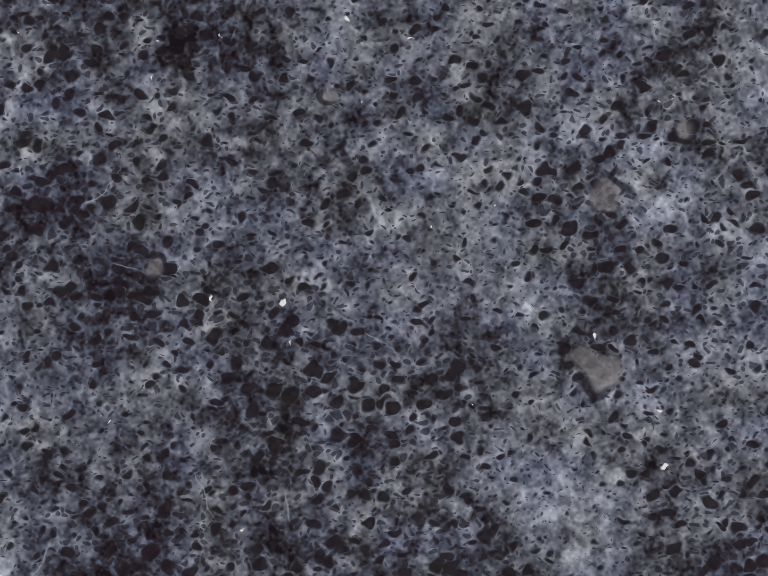
Write a Shadertoy shader that draws this texture.

```glsl
// Polished blue-grey stone: layered value noise gives the clouds and grain,
// jittered cells give dark mineral pits and rare white flecks, and hashed
// segments and blobs give the veins, pale bands and inclusions.

const float STONE_TONE = 0.368;
const float PIT_TONE = 0.125;
const float FLECK_TONE = 0.85;
const float VEIN_TONE = 0.60;
const vec3 SHADOW_TINT = vec3(0.012, -0.008, 0.010);
const vec3 STONE_TINT = vec3(-0.016, -0.008, 0.036);
const vec3 WARM_TINT = vec3(0.012, -0.004, 0.004);
const float COARSE_PITS = 34.0;   // cells per canvas height
const float FINE_PITS = 74.0;
const float FLECK_CELLS = 9.0;
const int VEINS = 11;
const int BANDS = 6;
const int INCLUSIONS = 5;

// Integer hash giving two values from 0 to 1
vec2 hash2(vec2 cell) {
    uvec2 v = uvec2(ivec2(cell) + 4096);
    v = v * 1664525u + 1013904223u;
    v.x += v.y * 1664525u;
    v.y += v.x * 1664525u;
    v ^= v >> 16u;
    v.x += v.y * 1664525u;
    v.y += v.x * 1664525u;
    v ^= v >> 16u;
    return vec2(v & 65535u) / 65535.0;
}

mat2 rotation(float a) {
    return mat2(cos(a), sin(a), -sin(a), cos(a));
}

// Value noise centred on zero
float noise(vec2 p) {
    vec2 i = floor(p), f = fract(p);
    f = f * f * (3.0 - 2.0 * f);
    float low = mix(hash2(i).x, hash2(i + vec2(1, 0)).x, f.x);
    float high = mix(hash2(i + vec2(0, 1)).x, hash2(i + vec2(1, 1)).x, f.x);
    return mix(low, high, f.y) - 0.5;
}

vec2 warp(vec2 p, float scale) {
    return vec2(noise(p * scale + 31.0), noise(p * scale + 87.0));
}

// Soft tilted ellipses, one per jittered cell
float pits(vec2 p, float scale, float density) {
    vec2 q = p * scale, cell = floor(q);
    float cover = 0.0;
    for (int y = -1; y <= 1; y++)
    for (int x = -1; x <= 1; x++) {
        vec2 id = cell + vec2(x, y);
        vec2 shape = hash2(id + 371.0);
        vec2 d = rotation(1.6 * (shape.x - 0.7)) * (q - id - hash2(id));
        d.y *= 1.1 + 0.8 * shape.x;
        float radius = 0.56 * shape.y * density;
        cover = max(cover, 1.0 - smoothstep(radius - 0.13, radius + 0.10, length(d)));
    }
    return cover;
}

float flecks(vec2 p, float pixel) {
    vec2 q = p * FLECK_CELLS, id = floor(q);
    vec2 kind = hash2(id + 911.0);
    vec2 d = (q - id - 0.2 - 0.6 * hash2(id + 53.0)) / FLECK_CELLS;
    d = rotation(6.0 * kind.x) * d * vec2(0.7, 1.3);
    float radius = 0.0015 + 0.004 * kind.x * kind.x;
    return step(kind.y, 0.22) * (1.0 - smoothstep(radius - pixel, radius + pixel, length(d)));
}

// Wobbling segment that fades at both ends
float streak(vec2 p, float id, float reach, float width, float edge) {
    vec2 place = hash2(vec2(id, 17)), turn = hash2(vec2(id, 29));
    vec2 d = rotation(-(0.5 + 2.3 * turn.x)) * (p - place * vec2(1.334, 1.0));
    d.y += 0.022 * noise(vec2(d.x * 28.0, id * 3.7)) + 0.006 * noise(p * 90.0);
    float span = reach * (0.5 + turn.y);
    return (1.0 - smoothstep(0.4 * span, span, abs(d.x)))
         * (1.0 - smoothstep(width - edge, width + edge, abs(d.y)));
}

void mainImage(out vec4 fragColor, in vec2 fragCoord) {
    vec2 p = fragCoord / iResolution.y;
    float pixel = 1.0 / iResolution.y;
    vec2 rough = p + 0.011 * warp(p, 70.0);

    // Clouds, upright drifts and grain
    vec2 bent = p + 0.06 * warp(p, 6.0);
    float drift = noise(bent * vec2(9.0, 2.2));
    float cloud = noise(rotation(0.5) * bent * 7.0);
    float tone = STONE_TONE + 0.17 * drift + 0.18 * cloud;
    tone += 0.20 * noise(rotation(1.1) * rough * 21.0);
    tone += 0.23 * noise(rotation(0.3) * rough * 46.0);
    tone += 0.22 * noise(rotation(0.8) * rough * 97.0);
    tone += 0.17 * noise(rotation(1.3) * p * 185.0);

    // Broad pale bands
    for (int i = 0; i < BANDS; i++)
        tone += 0.075 * streak(p, float(i) + 60.0, 0.14, 0.008, 0.010);

    // Dark pits, denser in the darker clouds
    float density = clamp(0.80 - 0.5 * cloud - 0.35 * drift + 0.5 * noise(p * 4.0 + 9.0), 0.3, 1.15);
    float dark = max(pits(rough, COARSE_PITS, density), 0.65 * pits(rough + 3.0, FINE_PITS, density));
    tone = mix(tone, PIT_TONE + 0.05 * noise(p * 120.0), 0.92 * dark);

    // Pale inclusions with a dark crescent on one side
    float warm = 0.0;
    for (int i = 0; i < INCLUSIONS; i++) {
        vec2 place = hash2(vec2(i, 203)), kind = hash2(vec2(i, 307));
        vec2 d = p - place * vec2(1.334, 1.0) + 0.035 * warp(p, 26.0);
        float radius = 0.016 + 0.020 * kind.x;
        float fill = 1.0 - smoothstep(radius - 0.008, radius + 0.006, length(d));
        float rim = 1.0 - smoothstep(0.003, 0.010, abs(length(d) - radius - 0.004));
        rim *= smoothstep(0.0, radius, dot(d, rotation(6.0 * kind.y) * vec2(1, 0)));
        tone = mix(tone, 0.40 + 0.14 * kind.y, 0.55 * fill);
        tone = mix(tone, PIT_TONE, 0.75 * rim);
        warm = max(warm, 0.8 * fill);
    }

    // Thin broken veins, every third one a dark crack
    for (int i = 0; i < VEINS; i++) {
        float line = streak(p, float(i), 0.065, 0.0012, 0.8 * pixel + 0.0006);
        line *= smoothstep(-0.25, 0.15, noise(p * 48.0 + float(i)));
        tone = mix(tone, i % 3 == 0 ? PIT_TONE : VEIN_TONE, 0.7 * line);
    }
    float fleck = flecks(p + 0.006 * warp(p, 150.0), pixel);
    tone = clamp(mix(tone, FLECK_TONE, fleck), 0.09, 0.92);

    // Blue stone, neutral shadows and slightly warm minerals
    vec3 tint = mix(SHADOW_TINT, STONE_TINT, smoothstep(0.11, 0.30, tone));
    tint *= 1.0 + 0.9 * noise(p * 16.0 + 5.0);
    tint = mix(tint, WARM_TINT, max(warm, fleck));
    fragColor = vec4(tone + tint, 1.0);
}
```
